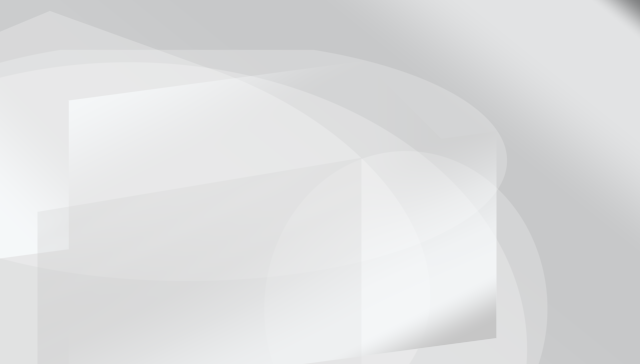
This background is drawn by a Shadertoy shader. Its source:

```glsl
float fill(float d) {
    float w = 0.8 / iResolution.y;
    return 1.0 - smoothstep(-w, w, d);
}

// Approximate signed distance to an axis-aligned ellipse
float ellipse(vec2 q, vec2 r) {
    float k = length(q / r);
    return k * (k - 1.0) / max(length(q / (r * r)), 1e-4);
}

float slab(float x, float left, float right) {
    return max(left - x, x - right);
}

// Diagonal metallic sheen with a dark upper right corner
vec3 backdrop(vec2 p) {
    float d = 0.625 * p.x - 0.78 * (1.0 - p.y);
    float tone = mix(0.80, 0.782, smoothstep(0.0, 0.4, d));
    tone = mix(tone, 0.89, smoothstep(0.53, 0.82, d));
    tone = mix(tone, 0.48, smoothstep(1.01, 1.11, d));
    return tone + vec3(-0.003, 0.001, 0.005);
}

void mainImage(out vec4 fragColor, in vec2 fragCoord) {
    vec2 p = fragCoord / iResolution.y;
    float sweep = 1.0 - p.y + 0.5 * p.x;
    float streaks = 0.012 * sin(sweep * 55.0) + 0.008 * sin(sweep * 97.0 + 1.0);
    vec3 col = backdrop(p);

    // Leaf: slanted roof joined to a sheared ellipse
    vec2 q = p - vec2(0.342, 0.324);
    float leaf = ellipse(vec2(q.x, q.y + 0.16 * q.x), vec2(0.84, 0.547));
    float roof = p.y - 0.97 + max(0.361 * (p.x - 0.137), 0.417 * (0.137 - p.x));
    leaf = min(leaf, max(roof, p.x - 0.548));

    // Translucent ovals, one cut flat along its top
    float flatOval = max(ellipse(p - vec2(0.514, 0.559), vec2(0.879, 0.331)), p.y - 0.863);
    float wideOval = ellipse(p - vec2(0.354, 0.041), vec2(1.094, 0.788));
    float smallOval = ellipse(p - vec2(1.115, 0.151), vec2(0.389, 0.434));
    col = mix(col, vec3(1.0), 0.24 * fill(leaf));
    col = mix(col, vec3(1.0), 0.22 * fill(flatOval));
    col = mix(col, vec3(1.0), 0.24 * fill(wideOval));
    col = mix(col, vec3(1.0), 0.22 * fill(smallOval));

    // Folded panel with a lit corner, a bright band and a shaded corner
    vec3 glow = vec3(0.972, 0.982, 0.988);
    float fold = min(p.y - 0.826 + p.x - 1.005, p.y - 0.639 - 0.134 * (p.x - 1.364));
    float panelTop = max(p.y - 0.724 - 0.134 * (p.x - 0.189), fold);
    float panelBase = 0.071 + 0.134 * (p.x - 1.364) - p.y;
    float panel = fill(max(max(panelTop, panelBase), slab(p.x, 0.189, 1.364)));
    float lit = 0.8 * (1.0 - smoothstep(0.34, 0.70, sweep));
    lit += (0.75 + streaks) * smoothstep(0.97, 1.38, sweep);
    float dim = 0.4 * smoothstep(1.0, 1.36, p.x) * (1.0 - smoothstep(0.95, 1.25, sweep));
    col = mix(col, vec3(0.79), dim * panel);
    col = mix(col, glow, lit * panel);
    col = mix(col, vec3(0.775), smoothstep(1.43, 1.57, sweep) * panel);

    // Bright panel at the left edge
    float sidePanel = fill(max(p.x - 0.189, 0.29 + 0.134 * p.x - p.y));
    col = mix(col, glow, 0.85 * smoothstep(0.18, 0.6, 1.0 - p.y - p.x) * sidePanel);

    // Grey veil whose right edge meets the bright band
    float veil = max(slab(p.x, 0.103, 0.993), p.y - 0.418 - 0.1667 * (p.x - 0.103));
    float density = mix(0.45, 0.22, smoothstep(0.1, 0.5, p.y)) + streaks;
    density *= 1.0 - 0.7 * smoothstep(0.96, 1.4, sweep);
    col = mix(col, vec3(0.8), density * fill(veil));

    fragColor = vec4(col, 1.0);
}
```
